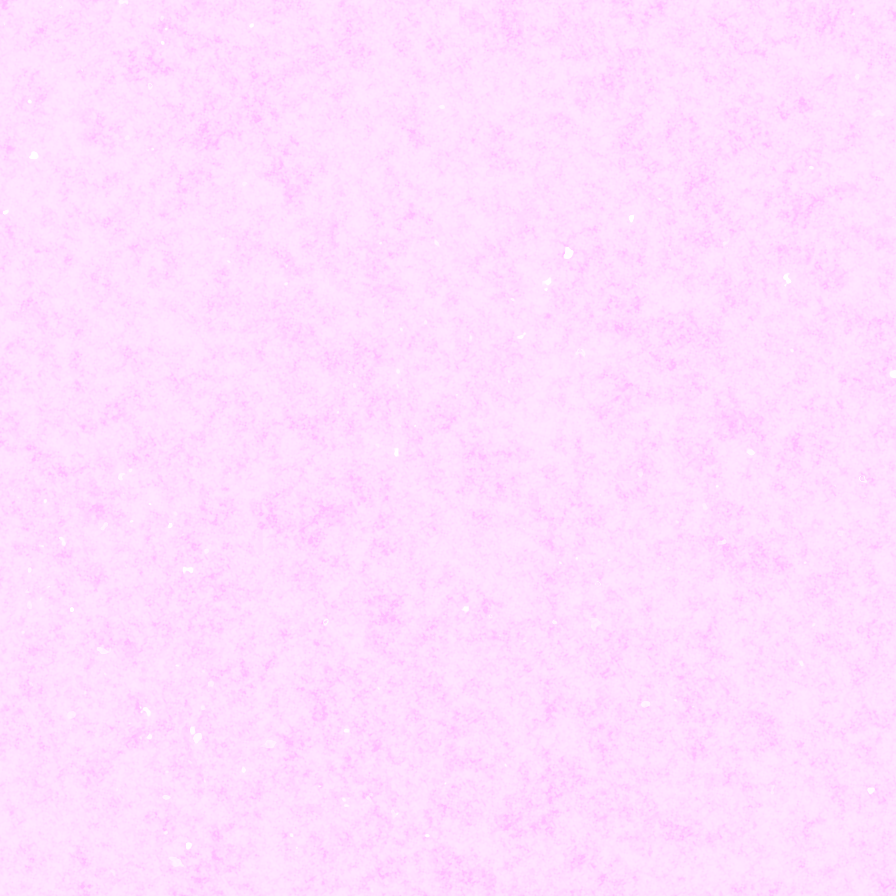
This texture is drawn by a WebGL 2 fragment shader. Its source:

```glsl
#version 300 es
precision highp float;
// Pale pink mottled paper: layered value noise is pushed through an exponential
// curve, giving a light ground with ever rarer dark stains. Sparse soft blotches
// and small ragged white flecks, placed on jittered grids, lie on top.

uniform vec2 u_resolution;
out vec4 fragColor;

const float GROUND_GREEN = 0.919;   // green level of the cleanest paper
const float STAIN_DEPTH  = 0.0470;  // typical darkening by the mottling
const float STAIN_SKEW   = 0.44;    // how strongly dark stains stand out
const float MIN_GREEN    = 0.75;
const float MOTTLE_FREQ  = 28.0;    // coarsest mottles per canvas height
const float MOTTLE_GAIN  = 1.17;    // weight of each finer octave
const int   OCTAVES      = 5;
const vec2  CLOUD_FREQ   = vec2(3.5, 5.5);
const float CLOUD_WEIGHT = 0.75;
const float BLOTCH_FREQ  = 62.0;
const float BLOTCH_DEPTH = 0.032;
const float FLECK_CELLS  = 46.0;    // grid of the larger flecks
const float FLECK_CHANCE = 0.045;
const float RING_CHANCE  = 0.15;    // share of flecks with a pink centre

uint scramble(uint x) {
    x ^= x >> 16;
    x *= 0x7feb352du;
    x ^= x >> 15;
    x *= 0x846ca68bu;
    return x ^ (x >> 16);
}

float hash(vec2 cell, uint seed) {
    ivec2 c = ivec2(cell);
    uint h = scramble(uint(c.x) + scramble(uint(c.y) + scramble(seed)));
    return float(h >> 8) / 16777216.0;
}

float valueNoise(vec2 p, uint seed) {
    vec2 cell = floor(p);
    vec2 f = fract(p);
    f = f * f * (3.0 - 2.0 * f);
    float low  = mix(hash(cell, seed), hash(cell + vec2(1, 0), seed), f.x);
    float high = mix(hash(cell + vec2(0, 1), seed), hash(cell + vec2(1, 1), seed), f.x);
    return mix(low, high, f.y);
}

// Octave sum scaled to roughly zero mean and unit deviation
float mottle(vec2 p) {
    const mat2 TURN = mat2(0.8, 0.6, -0.6, 0.8);
    float sum = 0.0, power = 0.0, weight = 1.0;
    for (int i = 0; i < OCTAVES; i++) {
        sum += weight * (valueNoise(p, uint(i) + 1u) - 0.5);
        power += weight * weight;
        weight *= MOTTLE_GAIN;
        p = TURN * p * 2.0 + 17.3;
    }
    return sum / (0.21 * sqrt(power));
}

// Coverage of ragged flecks scattered over a jittered grid
float flecks(vec2 uv, float cells, float chance, uint seed) {
    vec2 p = uv * cells;
    vec2 home = floor(p);
    float edge = cells / u_resolution.y;
    float ragged = valueNoise(uv * 210.0, seed + 5u) - 0.5;
    float cover = 0.0;
    for (int y = -1; y <= 1; y++) {
        for (int x = -1; x <= 1; x++) {
            vec2 cell = home + vec2(x, y);
            float cluster = smoothstep(0.4, 0.9, valueNoise(cell * 7.0 / cells, 40u));
            float present = step(hash(cell, seed), chance * (0.2 + 2.0 * cluster));
            vec2 jitter = vec2(hash(cell, seed + 1u), hash(cell, seed + 2u));
            float size = hash(cell, seed + 3u);
            float radius = mix(0.08, 0.24, size * size);
            float turn = 6.2832 * hash(cell, seed + 4u);
            vec2 d = p - cell - jitter;
            d = mat2(cos(turn), sin(turn), -sin(turn), cos(turn)) * d;
            float dist = length(d * vec2(0.85, 1.2)) + 0.36 * ragged;
            float blob = 1.0 - smoothstep(radius - edge, radius + edge, dist);
            float ring = step(hash(cell, seed + 6u), RING_CHANCE);
            blob *= 1.0 - ring * (1.0 - smoothstep(0.3 * radius, 0.6 * radius, dist));
            cover = max(cover, present * blob * mix(0.4, 1.0, hash(cell, seed + 7u)));
        }
    }
    return cover;
}

void main() {
    vec2 uv = gl_FragCoord.xy / u_resolution.y;

    // Mottled ground, gathered into faint broad clouds
    float cloud = valueNoise(uv * CLOUD_FREQ, 20u) + 0.6 * valueNoise(uv * CLOUD_FREQ * 2.3, 21u) - 0.8;
    float stain = mottle(uv * MOTTLE_FREQ) + CLOUD_WEIGHT * cloud;
    float green = GROUND_GREEN - STAIN_DEPTH * exp(STAIN_SKEW * stain);

    // Sparse darker blotches with grainy rims
    float rim = 0.3 * (valueNoise(uv * 230.0, 30u) - 0.5);
    float blotch = smoothstep(0.80, 0.92, valueNoise(uv * BLOTCH_FREQ, 31u) + rim);
    blotch *= smoothstep(0.45, 0.75, valueNoise(uv * 9.0, 32u));
    green = max(green - BLOTCH_DEPTH * blotch, MIN_GREEN);

    // White flecks in two sizes
    float white = flecks(uv, FLECK_CELLS, FLECK_CHANCE, 50u);
    white = max(white, flecks(uv, FLECK_CELLS * 2.2, FLECK_CHANCE * 0.35, 70u));
    green = mix(green, 1.0, white);

    fragColor = vec4(1.0, green, 1.0, 1.0);
}
```
